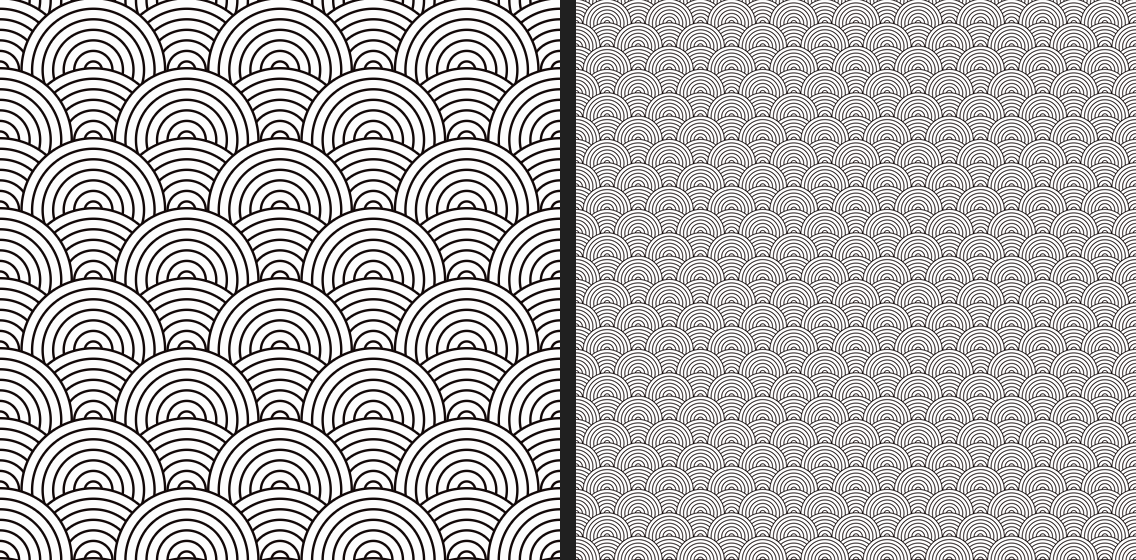
Left: one tile. Right: repeated 3 by 3.
Give the GLSL for this pattern, as a Shadertoy shader.

```glsl
// Overlapping wave scales: rows of ringed discs, each row covering the one above.
// Within a row every second disc lies in front, and the order swaps row by row.
// Layers are painted back to front from the nearest disc; 6 columns by 8 rows tile.

// Ink amount (x) and coverage (y) of one ringed disc at distance d from its centre.
vec2 ringedDisc(float d, float pixel) {
    const float radius = 0.769, spacing = 0.1129, halfLine = 0.0129;
    float depth = radius - d;
    float ring = clamp(round(depth / spacing), 0.0, 6.0);
    float lineDist = abs(max(depth, 0.0) - ring * spacing);
    return clamp(0.5 + (halfLine - vec2(lineDist, -depth - 0.0)) / pixel, 0.0, 1.0);
}

void mainImage(out vec4 fragColor, in vec2 fragCoord) {
    // One unit is the distance between neighbouring columns
    vec2 p = 6.0 * fragCoord / iResolution.xy;
    float pixel = 6.0 / min(iResolution.x, iResolution.y);
    const float rowStep = 0.75;

    vec3 paper = vec3(0.992);
    vec3 ink = vec3(0.07, 0.03, 0.03);
    vec3 color = paper;

    // Upper rows first, then the lower rows that cover them
    float baseRow = floor(p.y / rowStep);
    for (int i = 1; i >= -1; i--) {
        float row = baseRow + float(i);

        // Back discs have odd column + row, front discs even
        for (int front = 0; front < 2; front++) {
            float parity = mod(row + 1.0 - float(front), 2.0);
            float column = 2.0 * round((p.x - parity) * 0.5) + parity;
            vec2 disc = ringedDisc(length(p - vec2(column, row * rowStep)), pixel);
            color = mix(color, mix(paper, ink, disc.x), disc.y);
        }
    }
    fragColor = vec4(color, 1.0);
}
```
